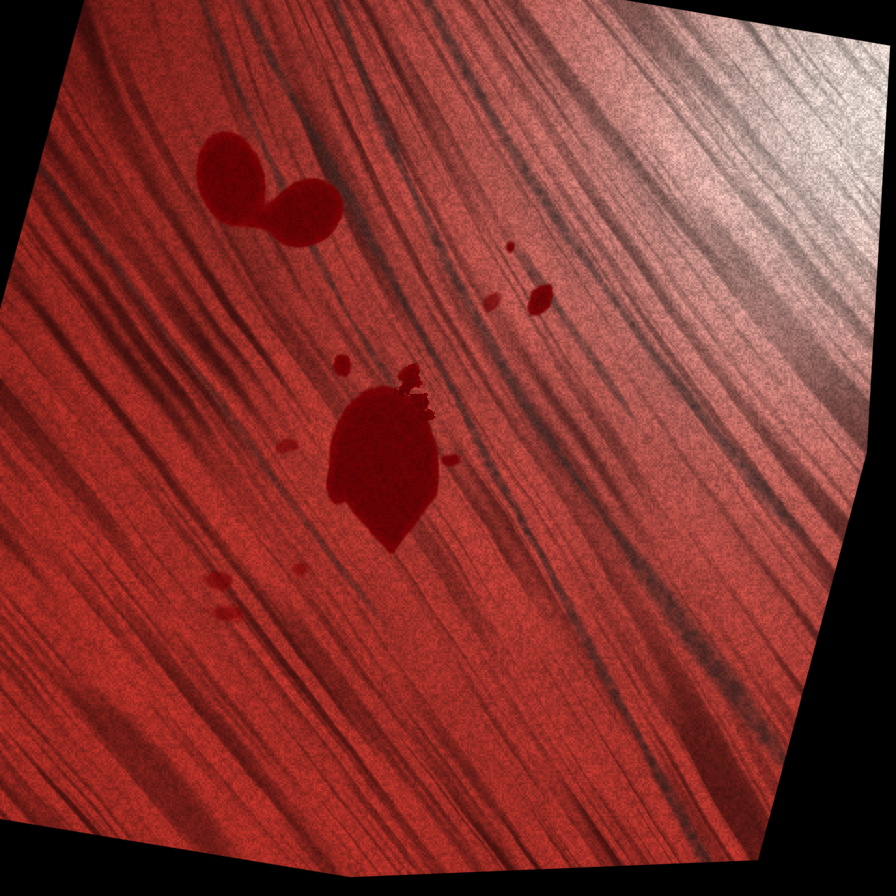
A three.js fragment shader for this texture:

```glsl
// Red varnished wood board on black, with slanted dark grain, a pale sheen in
// the upper right corner and dark red stains. The board is cut by half planes,
// grain is stretched value noise plus curved veins, stains are merged ellipses.
varying vec2 vUv;
const vec3 WOOD = vec3(0.645, 0.16, 0.13);
const vec3 SHEEN = vec3(0.87, 0.82, 0.79);
const vec3 VEIN = vec3(0.20, 0.11, 0.10);
const vec3 STAIN = vec3(0.40, 0.0, 0.012);

float hash(vec2 p) {
  vec3 q = fract(p.xyx * 0.1031);
  q += dot(q, q.yzx + 33.33);
  return fract((q.x + q.y) * q.z);
}
float noise(vec2 p) {
  vec2 i = floor(p), f = fract(p), e = vec2(1.0, 0.0);
  f = f * f * (3.0 - 2.0 * f);
  return mix(mix(hash(i), hash(i + e), f.x), mix(hash(i + e.yx), hash(i + 1.0), f.x), f.y);
}
float fbm(vec2 p) {
  return 0.55 * noise(p) + 0.28 * noise(p * 2.03 + 17.0) + 0.17 * noise(p * 4.1 + 31.0);
}
// Signed distance to the line a-b, positive on its right side
float rightOf(vec2 p, vec2 a, vec2 b) {
  vec2 d = normalize(b - a);
  return dot(p - a, vec2(d.y, -d.x));
}
float boardDistance(vec2 p) {
  vec2 corner = vec2(0.9935, 0.949), right = vec2(0.9675, 0.495);
  vec2 foot = vec2(0.846, 0.040), base = vec2(0.391, 0.021);
  float d = rightOf(p, vec2(0.0, 0.655), vec2(0.094, 1.0));
  d = min(d, rightOf(p, vec2(0.697, 1.0), corner));
  d = min(d, min(rightOf(p, corner, right), rightOf(p, right, foot)));
  return min(d, min(rightOf(p, foot, base), rightOf(p, base, vec2(0.0, 0.086))));
}
// Ellipse with a sheared axis, negative inside
float blob(vec2 p, vec2 centre, vec2 radius, float shear) {
  vec2 q = p - centre;
  q.x += shear * q.y;
  return (length(q / radius) - 1.0) * min(radius.x, radius.y);
}
float merge(float a, float b, float k) {
  float h = max(k - abs(a - b), 0.0) / k;
  return min(a, b) - h * h * k * 0.25;
}
// Dark vein in grain space g = (across, along); curve = (base, bend, tilt)
float vein(vec2 g, vec3 curve, vec2 span, float width) {
  float bend = min(g.y - 0.1, 0.0);
  float d = abs(g.x - curve.x - curve.y * bend * bend - curve.z * g.y);
  float ends = smoothstep(span.x - 0.05, span.x + 0.05, g.y)
             * (1.0 - smoothstep(span.y - 0.04, span.y + 0.04, g.y));
  width *= 0.4 + 0.9 * noise(g * vec2(20.0, 14.0));
  return ends * (1.0 - smoothstep(width * 0.3, width * 1.5, d));
}
float veins(vec2 g) {
  float swell = 0.006 + 0.006 * smoothstep(0.0, 0.2, g.y);
  float v = vein(g, vec3(0.792, 0.24, 0.0), vec2(-0.8, 0.42), swell);
  v = max(v, vein(g, vec3(0.720, 0.0, -0.15), vec2(-0.8, 0.6), 0.0065));
  v = max(v, vein(g, vec3(0.945, 0.18, 0.06), vec2(-0.8, 0.21), swell));
  v = max(v, 0.8 * vein(g, vec3(0.675, 0.18, 0.0), vec2(-0.8, -0.18), 0.005));
  v = max(v, 0.8 * vein(g, vec3(0.885, 0.0, -0.04), vec2(-0.22, 0.0), 0.005));
  return max(v, 0.7 * vein(g, vec3(0.525, 0.0, 0.0), vec2(-0.65, 0.0), 0.005));
}
// Streaks following the local lean of the grain
float fineGrain(vec2 g) {
  float bend = min(g.y - 0.1, 0.0), hump = (g.x - 0.84) / 0.2, fan = (g.x - 0.68) / 0.14;
  float lean = 0.06 * (1.0 - smoothstep(0.2, 0.5, g.x)) + 0.05 * smoothstep(0.9, 1.1, g.x);
  float across = g.x - 0.2 * bend * bend * exp(-hump * hump)
               + 0.11 * max(g.y, 0.0) * exp(-fan * fan) - lean * g.y;
  float broad = smoothstep(0.58, 0.92, noise(vec2(across * 95.0, g.y * 2.6)));
  float thin = smoothstep(0.50, 0.95, noise(vec2(across * 210.0 + 9.0, g.y * 5.0)));
  return max(broad, 0.6 * thin) * (0.5 + 0.7 * noise(g * vec2(9.0, 6.0) + 4.0));
}
float largeStains(vec2 p) {
  float pair = merge(blob(p, vec2(0.258, 0.7995), vec2(0.038, 0.053), 0.12),
                     blob(p, vec2(0.341, 0.762), vec2(0.042, 0.038), -0.2), 0.015);
  pair = merge(pair, blob(p, vec2(0.297, 0.756), vec2(0.018, 0.010), 0.0), 0.012);
  float body = blob(p, vec2(0.428, 0.475), vec2(0.062, 0.094), 0.0);
  body = max(body, -rightOf(p, vec2(0.434, 0.383), vec2(0.380, 0.445)));
  body = max(body, -rightOf(p, vec2(0.489, 0.450), vec2(0.440, 0.383)));
  body = min(body, blob(p, vec2(0.378, 0.457), vec2(0.014, 0.020), 0.0));
  float torn = merge(blob(p, vec2(0.455, 0.572), vec2(0.014, 0.024), -0.3),
                     blob(p, vec2(0.458, 0.542), vec2(0.032, 0.026), 0.0), 0.02);
  return min(pair, min(body, torn + 0.020 * smoothstep(0.45, 0.75, fbm(p * 110.0))));
}
float smallStains(vec2 p) {
  float d = blob(p, vec2(0.383, 0.592), vec2(0.010, 0.013), 0.0);
  d = min(d, blob(p, vec2(0.603, 0.665), vec2(0.014, 0.018), -0.3));
  d = min(d, blob(p, vec2(0.503, 0.486), vec2(0.011, 0.006), 0.0));
  return min(d, blob(p, vec2(0.570, 0.723), vec2(0.005, 0.006), 0.0));
}
float faintStains(vec2 p) {
  float d = blob(p, vec2(0.548, 0.660), vec2(0.007, 0.010), -0.4);
  d = min(d, blob(p, vec2(0.333, 0.366), vec2(0.009, 0.007), 0.0));
  d = min(d, blob(p, vec2(0.243, 0.353), vec2(0.019, 0.010), 0.0));
  d = min(d, blob(p, vec2(0.254, 0.315), vec2(0.018, 0.007), 0.8));
  return min(d, blob(p, vec2(0.320, 0.503), vec2(0.010, 0.006), -0.5));
}
void main() {
  vec2 p = vUv, g = vec2(dot(p, vec2(0.8, 0.6)), dot(p, vec2(0.6, -0.8)));
  g.x += 0.008 * (fbm(p * 9.0) - 0.5);
  float speck = hash(floor(p * 480.0)) - 0.5 + 0.8 * (noise(p * 210.0) - 0.5);
  // Varnish tone and corner sheen
  float far = distance(p, vec2(1.0, 0.88));
  float sheen = 0.80 * exp(-far * far / 0.125) + 0.20 * exp(-far * far / 0.42);
  float shadow = smoothstep(0.4, 1.0, p.y) * (1.0 - smoothstep(0.1, 0.65, p.x));
  vec3 color = mix(WOOD * (1.0 - shadow * vec3(0.22, 0.36, 0.38)), SHEEN, sheen);
  color *= 0.89 + 0.2 * fbm(g * vec2(30.0, 5.0));
  // Grain
  color *= 1.0 - fineGrain(g) * mix(vec3(0.50, 0.56, 0.56), vec3(0.36), min(2.0 * sheen, 1.0));
  float dark = veins(g) * (0.55 + 0.5 * noise(p * 150.0));
  color = mix(color, VEIN + 0.25 * sheen, 0.82 * dark) * (1.0 + 0.23 * speck);
  // Stains
  float ragged = 0.007 * (fbm(p * 60.0) - 0.5);
  float solid = min(largeStains(p) + 0.5 * ragged, smallStains(p) + ragged);
  float faint = faintStains(p) + 1.6 * ragged;
  vec3 stain = STAIN * (0.94 + 0.15 * speck + 0.2 * smoothstep(-0.012, 0.0, solid));
  color = mix(color, stain, 0.65 * (1.0 - smoothstep(-0.003, 0.003, faint)));
  color = mix(color, stain, 0.96 * (1.0 - smoothstep(-0.002, 0.002, solid)));
  gl_FragColor = vec4(color * smoothstep(-0.001, 0.001, boardDistance(p)), 1.0);
}
```
